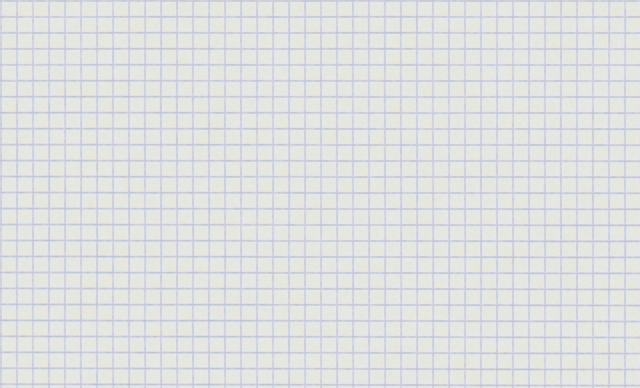
Write a WebGL 1 fragment shader that draws this pattern.

```glsl
precision highp float;

// Squared writing paper: pale blue ruled lines on warm off-white stock.
// Two families of evenly spaced lines are drawn by distance to the nearest
// line; noise adds uneven ink, slight waviness, tint patches and paper grain.

uniform vec2 u_resolution;

// Lengths are fractions of the canvas width.
const float PITCH = 0.025;                    // 40 columns, about 24 rows
const vec2 GRID_ORIGIN = vec2(0.0016, 0.0048);
const vec2 LINE_WIDTH = vec2(0.0021, 0.0021); // vertical, horizontal
const vec2 INK_STRENGTH = vec2(0.84, 1.0);    // vertical, horizontal
const float LINE_SOFTNESS = 0.0028;
const float FADE_BROAD = 0.12;
const float FADE_FINE = 0.45;
const float WOBBLE = 0.0004;
const float TILT = 0.0022;                    // sag of the rows to the right
const float GRAIN_SIZE = 0.0021;
const float GRAIN_AMOUNT = 0.020;
const float MOTTLE_AMOUNT = 0.004;
const float TINT_PATCHES = 0.35;

const vec3 PAPER_WARM = vec3(0.904, 0.904, 0.879);
const vec3 PAPER_COOL = vec3(0.900, 0.902, 0.913);
const vec3 INK_FILTER = vec3(0.810, 0.838, 0.893); // light passed by full ink

float hash(vec2 p) {
  vec3 q = fract(vec3(p.xyx) * 0.1031);
  q += dot(q, q.yzx + 33.33);
  return fract((q.x + q.y) * q.z);
}

float valueNoise(vec2 p) {
  vec2 cell = floor(p);
  vec2 t = fract(p);
  t = t * t * (3.0 - 2.0 * t);
  float low = mix(hash(cell), hash(cell + vec2(1.0, 0.0)), t.x);
  float high = mix(hash(cell + vec2(0.0, 1.0)), hash(cell + vec2(1.0)), t.x);
  return mix(low, high, t.y);
}

// Coverage by a line of the given width with softly bled edges.
float lineCoverage(float dist, float width, float pixel) {
  float blur = max(pixel, LINE_SOFTNESS);
  float inner = max(dist - 0.5 * blur, -0.5 * width);
  float outer = min(dist + 0.5 * blur, 0.5 * width);
  return max(outer - inner, 0.0) / blur;
}

// Ink density along one line: slow fading and short breaks.
float inkDensity(float along, float index, float seed) {
  float broad = valueNoise(vec2(along * 14.0, index * 7.0 + seed)) - 0.5;
  float fine = valueNoise(vec2(along * 190.0, index * 5.0 + seed + 40.0)) - 0.5;
  return 1.0 + FADE_BROAD * broad + FADE_FINE * fine;
}

void main() {
  float pixel = 1.0 / u_resolution.x;
  vec2 p = gl_FragCoord.xy * pixel;
  float height = u_resolution.y * pixel;

  // Bend the sheet slightly, then measure from the grid origin.
  vec2 bend = vec2(valueNoise(p * 9.0 + 11.0), valueNoise(p * 9.0 + 57.0)) - 0.5;
  vec2 sheet = p - GRID_ORIGIN + WOBBLE * bend;
  sheet.y += TILT * (p.x - 0.5) * (1.0 - p.y / height);

  vec2 index = floor(sheet / PITCH + 0.5);
  vec2 dist = abs(sheet - index * PITCH);

  // Ruled lines.
  float vertical = lineCoverage(dist.x, LINE_WIDTH.x, pixel)
                 * INK_STRENGTH.x * inkDensity(p.y, index.x, 20.0);
  float horizontal = lineCoverage(dist.y, LINE_WIDTH.y, pixel)
                   * INK_STRENGTH.y * inkDensity(p.x, index.y, 90.0);
  float ink = max(vertical, horizontal) + 0.2 * min(vertical, horizontal);

  // Paper: a cool bleed beside the lines, warm cell centres, tint patches.
  float patches = valueNoise(p * 70.0 + 31.0) - 0.5;
  float edge = min(dist.x, dist.y) / PITCH;
  float warmth = smoothstep(0.10, 0.26, edge + TINT_PATCHES * patches);
  vec3 color = mix(PAPER_COOL, PAPER_WARM, warmth);
  color += MOTTLE_AMOUNT * (valueNoise(p * 24.0) - 0.5);

  // Ink filters the paper tint; grain lies over both.
  color *= mix(vec3(1.0), INK_FILTER, clamp(ink, 0.0, 1.2));
  color += GRAIN_AMOUNT * (valueNoise(p / GRAIN_SIZE + 17.0) - 0.5);

  gl_FragColor = vec4(clamp(color, 0.0, 1.0), 1.0);
}
```
